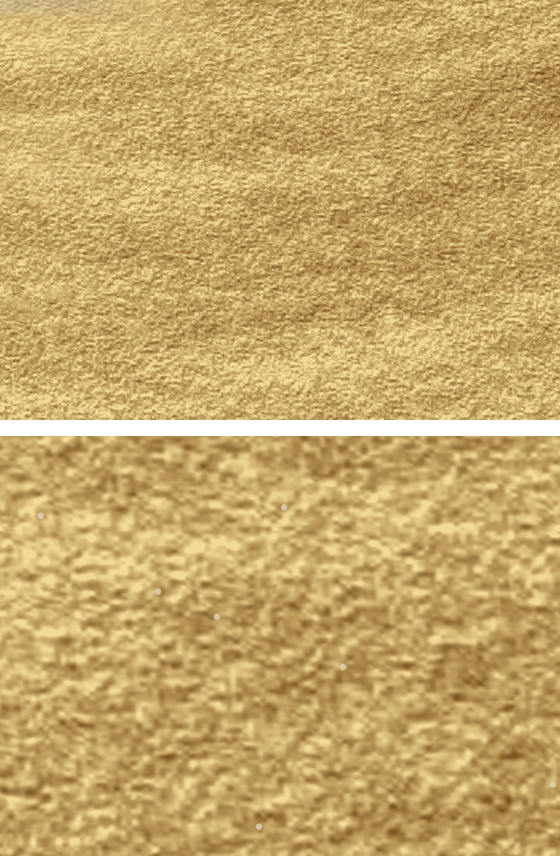
Top, the full canvas; bottom, a detail of the centre.
Reproduce this texture procedurally as a WebGL 1 fragment shader.

```glsl
precision highp float;
// Sunlit golden sand: fine embossed grains over soft bands that sweep up to
// the right. Value noise gives one tone per point, which a three-stop ramp
// colours; the upper left is smoother and paler, with small lumps lower left.
uniform vec2 u_resolution;

#define GRAIN_FREQ vec2(104.0, 140.0)
#define RELIEF 2.6
#define FINE_GRAIN 2.5
#define CLUMPS 1.5
#define BANDS 1.5
#define BASE_TONE 3.36
#define SHADE_COLOR vec3(0.51, 0.36, 0.15)
#define SAND_COLOR vec3(0.75, 0.62, 0.37)
#define SUN_COLOR vec3(0.92, 0.82, 0.56)
#define DAMP_COLOR vec3(0.68, 0.61, 0.46)

float hash(vec2 cell) {
  vec3 h = fract(cell.xyx * 0.1031);
  h += dot(h, h.yzx + 33.33);
  return fract((h.x + h.y) * h.z);
}

// Value noise, centred on zero
float noise(vec2 p) {
  vec2 cell = floor(p);
  vec2 f = fract(p);
  f = f * f * (3.0 - 2.0 * f);
  float low = mix(hash(cell), hash(cell + vec2(1.0, 0.0)), f.x);
  float high = mix(hash(cell + vec2(0.0, 1.0)), hash(cell + 1.0), f.x);
  return mix(low, high, f.y) - 0.5;
}

float streak(float s, float centre, float width) {
  float d = (s - centre) / width;
  return exp(-d * d);
}

// Grains lit from above, with finer grit and loose clumps
float grainTone(vec2 p) {
  vec2 q = vec2((p.x + 1.0) * (1.0 + 0.04 * p.y), p.y + 0.1 * p.y * p.y + 1.0);
  q += 0.006 * vec2(noise(q * 31.0), noise(q * 31.0 + 57.0));
  vec2 g = q * GRAIN_FREQ;
  float relief = noise(g) - noise(g + vec2(-0.35, 0.85));
  float grit = noise(q * vec2(205.0, 245.0) + 19.0);
  float clump = noise(q * vec2(38.0, 62.0) + 83.0);
  return RELIEF * relief + FINE_GRAIN * grit + CLUMPS * clump;
}

// Broad light and dark sweeps, bending upward on the right
float bandTone(vec2 p) {
  float bend = p.x - 0.3;
  float s = p.y - 0.16 * bend * bend + 0.02 * noise(p * 5.0);
  float tone = noise(vec2(p.x * 1.3, s * 9.0) + 7.0);
  tone += 0.6 * noise(vec2(p.x * 3.0, s * 27.0) + 41.0);
  float fade = 0.6 + 0.8 * noise(p * vec2(3.0, 6.0) + 23.0);
  float dark = streak(s, 0.66, 0.035) + streak(s, 0.2, 0.03);
  dark += 0.7 * streak(s, 0.54, 0.025) + 0.5 * streak(s, 0.8, 0.025);
  return BANDS * tone - 0.6 * fade * dark + 0.15;
}

// Three smooth lumps: x is their cover, y their shading
vec2 lumps(vec2 p) {
  vec2 result = vec2(0.0);
  for (int i = 0; i < 3; i++) {
    float k = float(i);
    vec2 centre = vec2(0.035 + 0.05 * k, 0.274 - 0.026 * sin(2.1 * k));
    vec2 d = (p - centre) / vec2(0.036, 0.022);
    d += 0.5 * noise(p * 45.0 + k * 9.0);
    float cover = 1.0 - smoothstep(0.65, 1.1, length(d));
    result = mix(result, vec2(1.0, 0.9 * d.y), cover);
  }
  return result;
}

vec3 sandRamp(float tone) {
  float t = clamp(tone, -0.3, 5.3);
  vec3 dark = mix(SHADE_COLOR, SAND_COLOR, t / 3.0);
  vec3 light = mix(SAND_COLOR, SUN_COLOR, (t - 3.0) / 2.0);
  return t < 3.0 ? dark : light;
}

void main() {
  vec2 p = gl_FragCoord.xy / u_resolution.y;
  float wobble = 0.12 * noise(p * 9.0);

  // Smooth patches soften the grain in the upper left
  float top = smoothstep(0.8, 0.95, p.y - 0.12 * p.x + wobble);
  top *= 1.0 - smoothstep(0.3, 0.75, p.x);
  float side = 1.0 - smoothstep(0.08, 0.28, length((p - vec2(0.06, 0.66)) * vec2(1.0, 1.8)) + wobble);
  float smoothSand = max(top, 0.7 * side);
  vec2 lump = lumps(p);

  float tone = BASE_TONE + bandTone(p) - 0.35 * (p.x - 0.667);
  tone += grainTone(p) * (1.0 - 0.4 * smoothSand) * (1.0 - 0.5 * lump.x);
  tone += 0.35 * smoothSand + lump.y;
  vec3 color = sandRamp(tone);

  // Greyer damp sand in the corner
  float damp = smoothstep(0.95, 0.985, p.y + 0.6 * wobble);
  damp *= 1.0 - smoothstep(0.12, 0.4, p.x);
  color = mix(color, DAMP_COLOR + 0.07 * (tone - BASE_TONE), 0.6 * damp);

  // Rare pale quartz grains
  vec2 speckCell = p * 150.0;
  float speck = step(0.9985, hash(floor(speckCell) + 211.0));
  speck *= 1.0 - smoothstep(0.25, 0.5, length(fract(speckCell) - 0.5));
  color = mix(color, vec3(0.88, 0.84, 0.74), 0.8 * speck);

  gl_FragColor = vec4(color, 1.0);
}
```
